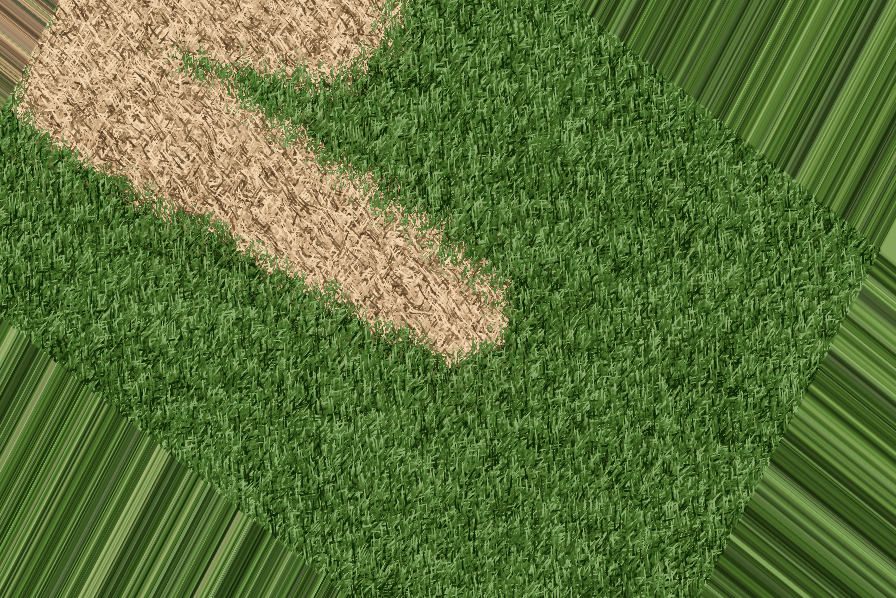
Give the GLSL for this texture, as a WebGL 1 fragment shader.

```glsl
precision highp float;
// A tilted plot of lawn with a dry straw patch. Grass and straw are layered
// grids of tapered strands; beyond the plot, its border is drawn out into
// long stripes by clamping the skewed plot coordinates.
uniform vec2 u_resolution;

float hash(vec2 p) {
  vec3 q = fract(vec3(p.xyx) * 0.1031);
  q += dot(q, q.yzx + 33.33);
  return fract((q.x + q.y) * q.z);
}

vec2 gradient(vec2 cell) {
  float angle = 6.2832 * hash(cell);
  return vec2(cos(angle), sin(angle));
}

float gradientNoise(vec2 p) {
  vec2 i = floor(p), f = fract(p);
  vec2 s = f * f * f * (f * (f * 6.0 - 15.0) + 10.0);
  vec2 e = vec2(1.0, 0.0);
  float low = mix(dot(gradient(i), f), dot(gradient(i + e), f - e), s.x);
  float high = mix(dot(gradient(i + e.yx), f - e.yx), dot(gradient(i + 1.0), f - 1.0), s.x);
  return mix(low, high, s.y);
}

// Signed distance to a capsule whose radius changes along its length
float taperedCapsule(vec2 p, vec2 a, vec2 b, float ra, float rb) {
  vec2 ab = b - a;
  float t = clamp(dot(p - a, ab) / dot(ab, ab), 0.0, 1.0);
  return length(p - a - ab * t) - mix(ra, rb, t);
}

// Brightness of overlapping strands, leaning around one main angle
float strands(vec2 p, float lean, float spread, vec2 frequency) {
  float shade = 0.06;
  float soft = min(0.35, 0.45 * frequency.x / u_resolution.y);
  for (int i = 0; i < 14; i++) {
    float layer = float(i);
    float angle = lean + spread * (2.0 * fract(layer * 0.618 + 0.2) - 1.0);
    float c = cos(angle), s = sin(angle);
    vec2 q = vec2(c * p.x - s * p.y, s * p.x + c * p.y) * frequency + 40.0 + layer * 17.3;
    q.y += 9.0 * hash(vec2(floor(q.x), layer));
    vec2 cell = floor(q), f = fract(q);
    float seed = hash(cell + layer * 3.7);
    float halfWidth = 0.42 * sqrt(1.0 - f.y);
    float cover = 1.0 - smoothstep(halfWidth - soft, halfWidth + soft, abs(f.x - 0.5));
    cover *= step(0.45, seed) * smoothstep(0.0, 0.12, f.y);
    float tone = hash(cell.yx + layer * 7.1 + 5.0);
    tone = mix(tone, tone * tone * (3.0 - 2.0 * tone), 0.7) * (0.55 + 0.65 * f.y);
    shade = mix(shade, tone, cover);
  }
  return shade;
}

vec3 ramp(float t, vec3 shadow, vec3 dim, vec3 mid, vec3 light) {
  vec3 c = mix(shadow, dim, smoothstep(0.0, 0.26, t));
  c = mix(c, mid, smoothstep(0.22, 0.50, t));
  return mix(c, light, smoothstep(0.46, 0.95, t));
}

vec3 lawn(vec2 p) {
  vec2 bend = 0.006 * vec2(gradientNoise(p * 22.0), gradientNoise(p * 22.0 + 31.0));
  float blade = strands(p + bend, 0.45, 0.95, vec2(225.0, 42.0));
  float straw = strands(p + bend * 1.5, 0.2, 1.6, vec2(235.0, 36.0));
  float grain = gradientNoise(p * 170.0);

  // Dry patch: a long diagonal band and a short arm above the green notch
  float patchEdge = min(
    taperedCapsule(p, vec2(0.150, 0.868), vec2(0.752, 0.482), 0.125, 0.076),
    taperedCapsule(p, vec2(0.180, 1.0), vec2(0.550, 0.985), 0.105, 0.108));
  patchEdge += 0.030 * gradientNoise(p * 15.0) + 0.022 * gradientNoise(p * 46.0);
  float upperSide = smoothstep(-0.04, 0.08, p.y - 1.0 + 0.65 * p.x);
  patchEdge += (0.045 + 0.03 * upperSide) * (blade - 0.42) + 0.012 * grain;

  // Soft tufts, with deeper shade where the grass meets the straw
  float tuft = 0.09 * gradientNoise(p * 7.0) + 0.12 * gradientNoise(p * 30.0) + 0.22 * grain;
  float rim = exp(-abs(patchEdge) * 34.0);
  vec3 green = ramp(blade + tuft - 0.10 * rim + 0.02,
    vec3(0.06, 0.15, 0.02), vec3(0.20, 0.33, 0.10),
    vec3(0.28, 0.44, 0.16), vec3(0.57, 0.69, 0.45));
  vec3 dry = ramp(straw + tuft + 0.10,
    vec3(0.32, 0.23, 0.14), vec3(0.54, 0.43, 0.29),
    vec3(0.79, 0.66, 0.50), vec3(0.95, 0.85, 0.71));

  // Dead blades, dense around the patch and rare elsewhere
  float dead = smoothstep(0.55, 0.75, straw) * (0.12 + exp(-max(patchEdge, 0.0) * 24.0));
  green = mix(green, vec3(0.58, 0.52, 0.32), 0.65 * dead);
  return mix(dry, green, smoothstep(-0.006, 0.006, patchEdge));
}

void main() {
  vec2 p = gl_FragCoord.xy / u_resolution.y;

  // Skewed plot coordinates measured from its right-hand corner
  vec2 corner = vec2(1.473, 0.582);
  vec2 along = vec2(-0.779, 0.627), across = vec2(-0.464, -0.886);
  vec2 d = p - corner;
  vec2 plot = vec2(d.x * across.y - d.y * across.x,
                   along.x * d.y - along.y * d.x) / 0.981;
  vec2 inside = clamp(plot, vec2(0.0), vec2(1.437, 1.03));
  vec3 color = lawn(corner + along * inside.x + across * inside.y);

  // Extra fine and broad bands in the drawn-out border
  vec2 beyond = abs(plot - inside);
  float outside = smoothstep(0.0, 0.003, max(beyond.x, beyond.y));
  float track = beyond.y > beyond.x ? inside.x : inside.y;
  float band = 0.6 * gradientNoise(vec2(track * 42.0, 2.3))
             + 0.7 * gradientNoise(vec2(track * 105.0, 8.7))
             + 0.6 * gradientNoise(vec2(track * 190.0, 5.4));
  float lowerLeft = step(1.03, plot.y);
  float upperLeft = step(1.437, plot.x);
  vec3 olive = mix(vec3(0.31, 0.42, 0.16), vec3(0.57, 0.45, 0.33), upperLeft);
  vec3 stripe = mix(color, olive, 0.40 - 0.20 * lowerLeft) * (1.0 + 0.7 * band);
  float pale = smoothstep(0.18, 0.42, band) * (0.3 + 0.4 * lowerLeft);
  stripe = mix(stripe, vec3(0.62, 0.63, 0.44), pale);
  gl_FragColor = vec4(mix(color, stripe, outside), 1.0);
}
```
